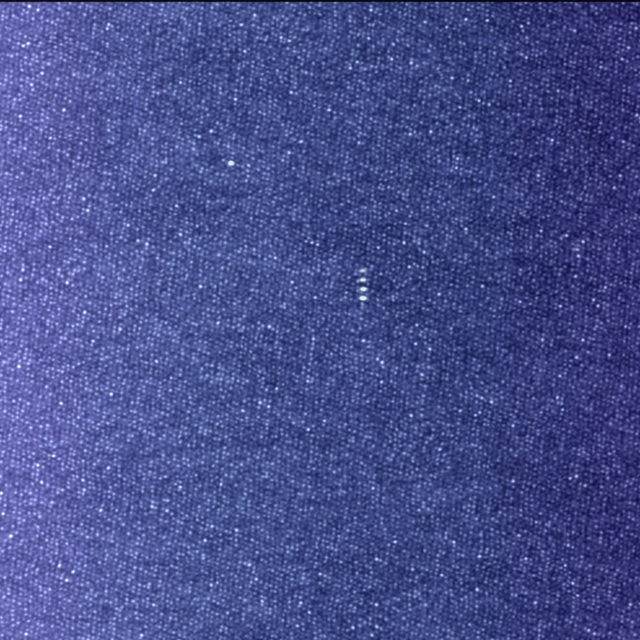
Write a three.js fragment shader that draws this texture.

```glsl
// Worn indigo denim, lit from the left and falling off to a dark violet right edge.
// A tilted lattice of soft, uneven thread dots makes the twill; stretched value
// noise adds yarn streaks and wear, and a few pale flecks show the bare weft.
#define THREADS 130.0
#define WEAVE_CONTRAST 0.66
#define FUZZ 0.42
#define STREAKS 0.13
#define WEAR 0.10
#define SPARKLE_SHARE 0.012
#define DARK_INDIGO vec3(0.12, 0.14, 0.35)
#define PALE_INDIGO vec3(0.47, 0.51, 0.79)
#define BARE_WEFT vec3(0.84, 0.93, 0.95)
#define FLAW_POS vec2(0.568, 0.534)
#define FLECK_POS vec2(0.361, 0.745)

varying vec2 vUv;

float hash(vec2 p) {
  vec3 q = fract(p.xyx * 0.1031);
  q += dot(q, q.yzx + 33.33);
  return fract((q.x + q.y) * q.z);
}

float noise(vec2 p) {
  vec2 cell = floor(p);
  vec2 f = fract(p);
  f = f * f * (3.0 - 2.0 * f);
  float low = mix(hash(cell), hash(cell + vec2(1.0, 0.0)), f.x);
  float high = mix(hash(cell + vec2(0.0, 1.0)), hash(cell + 1.0), f.x);
  return mix(low, high, f.y);
}

// Sum of soft dots on a tilted lattice, centred near zero
float twill(vec2 uv) {
  vec2 alongRow = vec2(1.0, -0.4);
  vec2 acrossRow = vec2(0.1, 1.0);
  vec2 p = uv * THREADS;
  p += 0.8 * vec2(noise(uv * 22.0), noise(uv * 22.0 + 50.0));
  vec2 q = vec2(p.x - 0.1 * p.y, p.y + 0.4 * p.x) / 1.04;
  vec2 home = floor(q) + 200.0;
  vec2 local = fract(q) - 0.5;
  float sum = 0.0;
  for (int j = -1; j <= 1; j++) {
    for (int i = -1; i <= 1; i++) {
      vec2 offset = vec2(float(i), float(j));
      vec2 cell = home + offset;
      float h = hash(cell + 7.0);
      vec2 jitter = vec2(hash(cell + 91.0), hash(cell + 173.0)) - 0.5;
      vec2 s = local - offset - 0.35 * jitter;
      vec2 d = (s.x * alongRow + s.y * acrossRow) / vec2(0.37, 0.35);
      float strength = 0.4 + 1.2 * h * h + 0.9 * step(1.0 - SPARKLE_SHARE, h);
      sum += strength * exp(-dot(d, d));
    }
  }
  return sum - 0.32;
}

// Broad light: bright left edge, flat middle, shaded right edge
float lighting(vec2 uv) {
  float glow = 0.50 * pow(max(1.0 - uv.x, 0.0), 2.4);
  float shade = 0.10 * smoothstep(0.65, 1.0, uv.x);
  return 0.33 + glow - shade + 0.05 * (0.5 - uv.y);
}

float fleck(vec2 uv, vec2 centre, vec2 radius) {
  vec2 d = (uv - centre) / radius;
  return exp(-dot(d, d));
}

// A short column of exposed weft threads plus one lone fleck
float bareThreads(vec2 uv) {
  float mask = 2.0 * fleck(uv, FLECK_POS, vec2(0.0040, 0.0034));
  for (int i = 0; i < 4; i++) {
    float n = float(i);
    vec2 centre = FLAW_POS + vec2(0.003 * (hash(vec2(n, 5.0)) - 0.5), 0.0143 * n);
    mask += fleck(uv, centre, vec2(0.0052, 0.0030)) * (2.0 - 0.35 * n);
  }
  return min(mask, 1.0);
}

void main() {
  vec2 uv = vUv;
  float light = lighting(uv);

  // Yarn streaks, worn patches and fibre fuzz
  float streaks = noise(uv * vec2(12.0, 105.0)) - 0.5;
  float wear = noise(uv * vec2(7.0, 9.0) + 20.0) + noise(uv * 42.0) - 1.0;
  float fuzz = noise(uv * THREADS * 1.9 + 300.0) - 0.5;
  float weave = twill(uv) * WEAVE_CONTRAST * (0.8 + 0.4 * light);
  float tone = light + STREAKS * streaks + WEAR * wear + FUZZ * fuzz + weave;

  // Dye colour, with greyer raised threads and violet side edges
  vec3 color = mix(DARK_INDIGO, PALE_INDIGO, tone);
  color += vec3(0.02, 0.03, -0.05) * clamp(weave, -0.4, 1.0);
  float edge = smoothstep(0.15, 0.5, abs(uv.x - 0.5));
  color += mix(vec3(-0.012, 0.008, 0.0), vec3(0.016, -0.010, 0.012), edge);

  color = mix(color, BARE_WEFT, bareThreads(uv));
  color *= 1.0 - 0.9 * smoothstep(0.9955, 0.9985, uv.y);
  gl_FragColor = vec4(clamp(color, 0.0, 1.0), 1.0);
}
```
